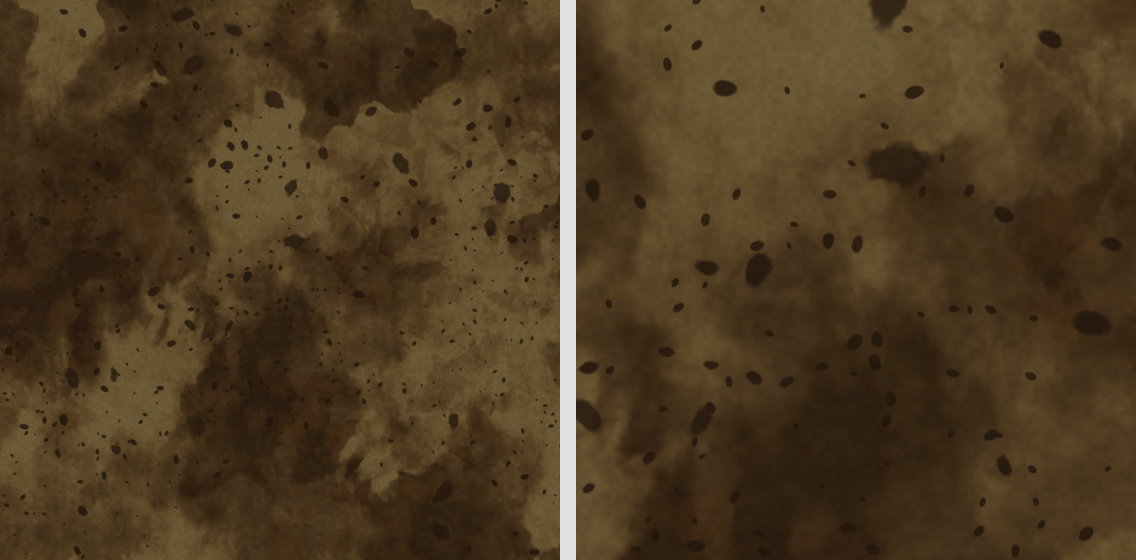
Left, the full canvas; right, a detail of the centre.
Reproduce this texture procedurally as a WebGL 2 fragment shader.

```glsl
#version 300 es
precision highp float;
// Weathered, stained plaster in dark umber and olive ochre.
// Warped noise forms ragged patches, stains and grain; their sum is spread
// evenly over a tone ramp, then scattered pits are laid on top.
uniform vec2 u_resolution;
out vec4 fragColor;

float hash(vec2 cell) {
    uvec2 q = uvec2(ivec2(floor(cell))) * uvec2(1597334673u, 3812015801u);
    uint n = (q.x ^ q.y) * 1597334673u;
    n = (n ^ (n >> 15)) * 2246822519u;
    n ^= n >> 13;
    return float(n >> 8) / 16777216.0;
}

float noise(vec2 p) {
    vec2 i = floor(p), f = fract(p);
    f = f * f * (3.0 - 2.0 * f);
    return mix(mix(hash(i), hash(i + vec2(1, 0)), f.x),
               mix(hash(i + vec2(0, 1)), hash(i + vec2(1, 1)), f.x), f.y);
}

float fbm(vec2 p) {
    float sum = 0.0, amplitude = 0.5;
    for (int i = 0; i < 6; i++) {
        sum += amplitude * noise(p);
        p = mat2(0.8, 0.6, -0.6, 0.8) * p * 2.03 + 17.3;
        amplitude *= 0.5;
    }
    return sum / 0.984;
}

// Noise rescaled to zero mean and roughly unit deviation
float centred(vec2 p) {
    return (fbm(p) - 0.5) / 0.127;
}

// Colour by rank: 0 is the darkest part of the surface, 1 the lightest
vec3 toneRamp(float rank) {
    vec3 tones[6] = vec3[6](
        vec3(0.17, 0.11, 0.06), vec3(0.23, 0.16, 0.08), vec3(0.27, 0.20, 0.11),
        vec3(0.32, 0.24, 0.13), vec3(0.38, 0.30, 0.17), vec3(0.42, 0.35, 0.21));
    float ranks[6] = float[6](0.03, 0.15, 0.32, 0.52, 0.73, 0.93);
    vec3 colour = tones[0];
    for (int i = 1; i < 6; i++)
        colour = mix(colour, tones[i],
                     clamp((rank - ranks[i - 1]) / (ranks[i] - ranks[i - 1]), 0.0, 1.0));
    return colour;
}

// Ragged dark pits, one at most per grid cell, gathered in clusters
float pits(vec2 uv, float density, float radius, float share, float pixel) {
    vec2 p = uv * density;
    float cover = 0.0;
    for (int y = -1; y <= 1; y++)
    for (int x = -1; x <= 1; x++) {
        vec2 cell = floor(p) + vec2(x, y);
        vec2 centre = cell + 0.2 + 0.6 * vec2(hash(cell + 31.0), hash(cell + 67.0));
        float present = step(hash(cell + 113.0), share * smoothstep(0.35, 0.7, noise(centre / density * 5.0 + 9.0)));
        float size = radius * mix(0.4, 1.0, pow(hash(cell + 151.0), 2.0));
        float angle = 6.2832 * hash(cell + 197.0);
        vec2 d = mat2(cos(angle), -sin(angle), sin(angle), cos(angle)) * (p - centre) / density;
        float dist = length(d * vec2(0.8, 1.25)) + size * 1.1 * (fbm(uv * 75.0) - 0.5);
        float soft = max(pixel, 0.25 * size);
        cover = max(cover, present * (1.0 - smoothstep(size - soft, size + soft, dist)));
    }
    return cover;
}

void main() {
    float pixel = 1.0 / min(u_resolution.x, u_resolution.y);
    vec2 uv = gl_FragCoord.xy * pixel;
    vec2 warp = vec2(fbm(uv * 7.0 + 3.0), fbm(uv * 7.0 + 41.0)) - 0.5;
    vec2 p = uv + 0.12 * warp;

    // Worn patches, taller than wide, with edges from crisp to smeared
    float patchField = fbm(p * vec2(5.2, 3.6) + vec2(12.4, 5.7)) + 0.12 * (uv.x - 0.5);
    float softness = mix(0.018, 0.085, smoothstep(0.3, 0.7, noise(uv * 6.0 + 80.0)));
    float worn = 2.0 * smoothstep(0.5 - softness, 0.5 + softness, patchField) - 1.0;

    // Deep damp stains and small broken blotches
    float stain = smoothstep(0.56, 0.64, fbm(p * vec2(4.6, 3.8) + 55.0));
    float blotchZone = smoothstep(0.42, 0.62, fbm(uv * 5.0 + 23.0));
    float blotch = blotchZone * smoothstep(0.54, 0.64, fbm(p * 19.0 + 71.0));

    // Cloudy body, upright brush marks and fine mottling
    float level = 0.14 + 0.72 * worn - 0.75 * stain - 0.65 * blotch;
    level += 0.36 * centred(p * 4.0 + 90.0) + 0.2 * centred(uv * 24.0 + 7.0);
    level += 0.3 * (noise(p * vec2(85.0, 16.0)) - 0.5);
    level += 0.35 * (noise(uv * 130.0 + 5.0) - 0.5);
    vec3 colour = toneRamp(1.0 / (1.0 + exp(-1.85 * level)));

    // Rusty bloom over the broken areas
    float rust = blotchZone * smoothstep(0.5, 0.68, fbm(uv * 32.0 + 14.0));
    colour = mix(colour, vec3(0.29, 0.18, 0.085), 0.4 * rust);

    // Pits from broad to pinhead
    float pitted = 0.75 * pits(uv, 13.0, 0.019, 0.32, pixel);
    pitted = max(pitted, 0.85 * pits(uv + 0.37, 30.0, 0.0085, 0.28, pixel));
    pitted = max(pitted, 0.8 * pits(uv + 0.71, 55.0, 0.0042, 0.22, pixel));
    colour = mix(colour, vec3(0.13, 0.085, 0.045), pitted);

    // Fine grain
    colour *= 1.0 + 0.1 * (noise(uv * 290.0) - 0.5) + 0.05 * (noise(uv * 430.0 + 19.0) - 0.5);
    fragColor = vec4(colour, 1.0);
}
```
